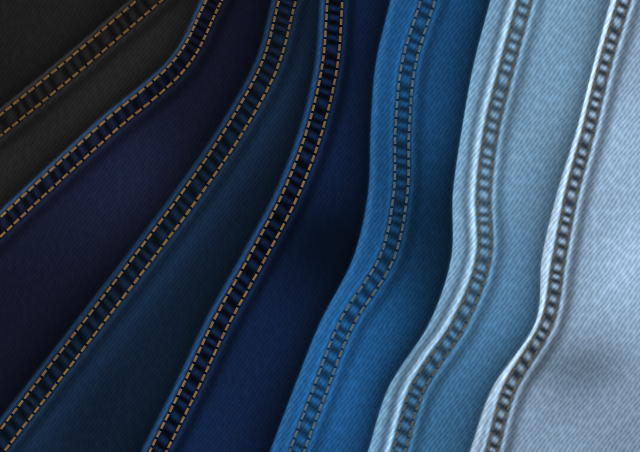
This texture is drawn by a WebGL 1 fragment shader. Its source:

```glsl
precision highp float;
// Overlapping denim panels fanned from charcoal to pale blue, with double stitched seams.
// Folds follow splines x(y); cloth is layered left to right with shadows, lit rims,
// puckers and dashed thread, then given a twill weave and cellular mottling.
uniform vec2 u_resolution;

const float TAU = 6.2831853;
const float STITCH_PITCH = .021;
const float PUCKER_PITCH = .027;
const float TWILL_FREQ = 125.;
const float TWILL_DEPTH = .07;
const float MOTTLE_DEPTH = .16;
const vec3 GOLD = vec3(.58, .42, .23);
const vec3 BRONZE = vec3(.37, .35, .31);
const vec3 CHARCOAL = vec3(.125, .125, .13);
const vec3 NAVY = vec3(.085, .105, .18);
const vec3 INDIGO = vec3(.075, .135, .215);
const vec3 DEEP_BLUE = vec3(.07, .135, .26);
const vec3 MID_BLUE = vec3(.115, .31, .5);
const vec3 SKY = vec3(.46, .61, .73);
const vec3 PALE = vec3(.57, .68, .79);

vec4 wLo, wHi, sLo, sHi; // knot weights and their slopes
vec3 col;
float px;

// Catmull-Rom kernel
vec4 kernel(vec4 d) {
  d = min(abs(d), 2.);
  vec4 inner = (1.5 * d - 2.5) * d * d + 1.;
  vec4 outer = ((-.5 * d + 2.5) * d - 4.) * d + 2.;
  return mix(inner, outer, step(1., d));
}

// Weights of eight even knots, continued straight past both ends
void knotWeights(float y, out vec4 lo, out vec4 hi) {
  vec4 t = vec4(y * 7.) - vec4(0, 1, 2, 3);
  lo = kernel(t);
  hi = kernel(t - 4.);
  vec4 ends = kernel(vec4(t.x + 1., t.x - 8., 2, 2));
  lo.xy += ends.x * vec2(2, -1);
  hi.wz += ends.y * vec2(2, -1);
}

// Signed distance across a fold, and height of its nearest point
vec2 track(vec2 p, vec4 lo, vec4 hi) {
  float s = dot(lo, sLo) + dot(hi, sHi);
  float n = inversesqrt(1. + s * s);
  float d = (p.x - dot(lo, wLo) - dot(hi, wHi)) * n;
  return vec2(d, p.y + d * s * n);
}

float bell(float x, float w) { return exp(-x * x / (w * w)); }

float blob(vec2 p, float x, float y, float w, float h) {
  return bell(p.x - x, w) * bell(p.y - y, h);
}

float cellular(vec2 p) {
  float nearest = 2.;
  for (int k = 0; k < 9; k++) {
    vec2 c = floor(p) + vec2(mod(float(k), 3.), floor(float(k) / 3.)) - 1.;
    vec2 h = fract(sin(vec2(dot(c, vec2(127.1, 311.7)), dot(c, vec2(269.5, 183.3)))) * 437.6);
    nearest = min(nearest, length(c + h - p));
  }
  return nearest;
}

// Lay cloth right of an edge, shading what lies beneath
void panel(float d, vec3 cloth, vec3 rim, float shade, float reach) {
  col *= 1. - shade * exp(min(d, 0.) / reach);
  col = mix(col, cloth, smoothstep(-px, px, d));
  col = mix(col, rim, .8 * bell(d - .007, .007));
}

// Puckered band with two rows of dashed thread
void seam(vec2 t, float row, float stretch, vec3 thread, float relief) {
  float d = t.x, along = t.y * stretch;
  float band = 1. - smoothstep(row, row + .012, abs(d));
  float wobble = .9 * sin(along * 47.) + .6 * sin(along * 91.);
  float pucker = sin(along / PUCKER_PITCH * TAU + wobble + d * 40.);
  col *= 1. - band * relief * (.42 - .5 * pucker * bell(d, row));
  col *= 1. + .5 * relief * bell(abs(d) - row - .007, .006);
  col *= 1. - .45 * relief * bell(d - row - .022, .012);
  float dash = abs(fract(along / STITCH_PITCH + .25 * sign(d)) - .5);
  float line = abs(abs(d) - row);
  col *= 1. - .35 * bell(line, .005);
  float mark = (1. - smoothstep(.32, .44, dash)) * (1. - smoothstep(.0012, .0022 + px, line));
  col = mix(col, thread, .85 * mark);
}

void main() {
  vec2 p = gl_FragCoord.xy / u_resolution.y;
  px = 1. / u_resolution.y;
  knotWeights(p.y, wLo, wHi);
  knotWeights(p.y + .002, sLo, sHi);
  sLo = (sLo - wLo) / .002;
  sHi = (sHi - wHi) / .002;

  // Dark panels; knots run from bottom to top
  vec2 t = track(p, vec4(-.92, -.735, -.55, -.375), vec4(-.19, -.01, .165, .331));
  col = CHARCOAL * .95;
  panel(t.x + .029, CHARCOAL * (1. + .2 * bell(t.x - .09, .06)), vec3(.19), .5, .03);
  seam(t, .018, 1.54, GOLD * .85, .55);
  t = track(p, vec4(-.542, -.386, -.23, -.073), vec4(.079, .235, .397, .474));
  panel(t.x + .027, NAVY * (.85 + .4 * blob(p, .28, .58, .3, .2)), vec3(.19, .29, .41), .5, .03);
  seam(t, .0155, 1.46, GOLD, .65);
  t = track(p, vec4(-.015, .096, .206, .316), vec4(.423, .52, .597, .636));
  panel(t.x + .034, INDIGO * (.92 + .35 * bell(t.x - .045, .04)), vec3(.11, .19, .29), .5, .045);
  seam(t, .018, 1.25, GOLD, .65);
  t = track(p, vec4(.349, .421, .489, .568), vec4(.643, .697, .73, .741));
  vec3 cloth = DEEP_BLUE * (1.05 - .5 * blob(p, .72, .46, .13, .12));
  panel(t.x + .034, cloth, vec3(.13, .25, .39), .45, .035);
  seam(t, .0165, 1.13, GOLD * 1.08, .85);

  // Blue panels
  float edge = track(p, vec4(.597, .651, .708, .781), vec4(.814, .82, .831, .864)).x;
  t = track(p, vec4(.656, .71, .767, .855), vec4(.886, .89, .904, .947));
  cloth = MID_BLUE * (1. + .2 * blob(p, .8, .12, .2, .25) - .4 * blob(p, .95, .47, .09, .2));
  panel(edge, cloth, vec3(.18, .4, .61), .6, .045);
  seam(t, .015, 1.06, vec3(.38, .42, .44), .5);
  edge = track(p, vec4(.814, .86, .95, .998), vec4(1.002, 1.022, 1.048, 1.085)).x;
  t = track(p, vec4(.882, .926, 1.017, 1.07), vec4(1.07, 1.088, 1.123, 1.162));
  float light = smoothstep(.05, .75, p.y + .5 * bell(t.x + .05, .035));
  panel(edge, mix(vec3(.24, .43, .59), SKY, light), vec3(.48, .66, .79), .6, .04);
  col *= 1. - .25 * bell(t.x + .04, .007);
  col = mix(col, vec3(.67, .79, .88), .8 * bell(t.x + .026, .006));
  seam(t, .0135, 1.06, BRONZE, .55);

  // Pale panel with a soft fold
  edge = track(p, vec4(1.039, 1.09, 1.184, 1.199), vec4(1.232, 1.276, 1.313, 1.351)).x;
  t = track(p, vec4(1.088, 1.129, 1.21, 1.237), vec4(1.265, 1.303, 1.338, 1.381));
  cloth = PALE * mix(.87, 1., smoothstep(.1, .45, p.y));
  cloth *= 1. - .2 * blob(p, 1.28, .19, .12, .055) + .1 * blob(p, 1.38, .4, .07, .15);
  panel(edge, cloth, vec3(.71, .81, .9), .45, .03);
  seam(t, .0115, 1.06, BRONZE, .75);

  // Weave, mottling and drape
  float twill = sin(TAU * TWILL_FREQ * dot(p, vec2(.8, -.6)) + sin(p.y * 90.));
  float mottle = cellular(p * vec2(95, 60)) - .5;
  float drape = sin(p.x * 17. + 5. * p.y + sin(p.y * 9.)) + .6 * sin(p.x * 31. - p.y * 23.);
  col *= 1. + TWILL_DEPTH * twill + MOTTLE_DEPTH * mottle + .03 * drape;
  gl_FragColor = vec4(clamp(col, 0., 1.), 1.);
}
```
